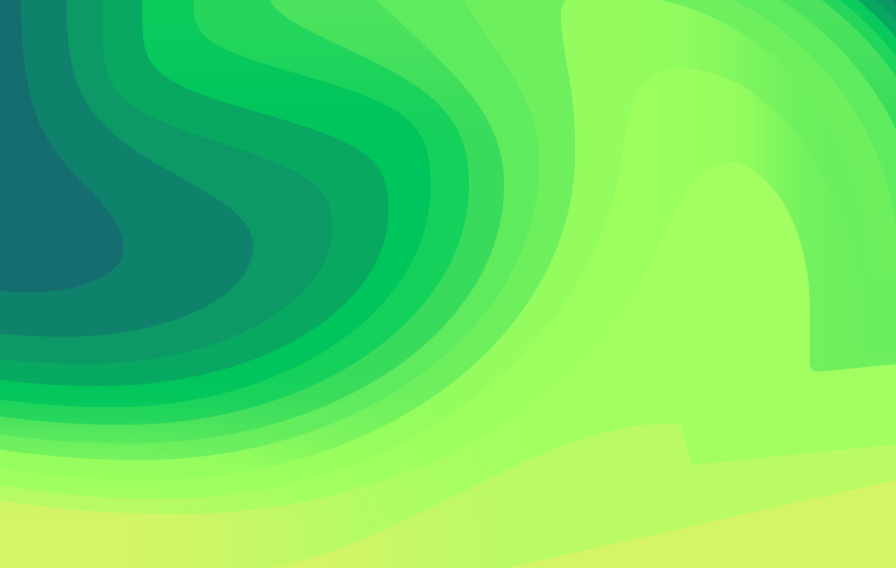
Write a WebGL 2 fragment shader that draws this background.

```glsl
#version 300 es
precision highp float;
// Nested, flowing colour bands from deep teal through green to lime and yellow.

#define CANVAS vec2(768.0, 484.0)  // design units, y measured downwards
#define BOTTOM_RATIO 0.26          // lowest point of a lobe relative to its tip
#define LEFT_FLATTEN 0.75          // flattening of lobes beyond their lowest point
#define RING_STEP 25.0             // spacing of outer rings, upper right
#define RING_STEP_TIGHT 12.0       // spacing of the darkest rings
#define FLOOR_SLOPE 0.1            // tilt of the ledges at the right
#define WARMTH 2.0                 // yellow shift at the lower left

uniform vec2 u_resolution;
out vec4 fragColor;

const int BANDS = 11;

// Lobe: x at the top, tip x, tip y, lowest y
const vec4 LOBE[BANDS] = vec4[](
  vec4(18, 106, 212, 249), vec4(57, 217, 210, 287), vec4(88, 285, 193, 310),
  vec4(122, 333, 180, 329), vec4(166, 369, 160, 347), vec4(232, 402, 158, 362),
  vec4(322, 432, 158, 378), vec4(398, 462, 140, 392), vec4(480, 493, 130, 409),
  vec4(538, 536, 95, 425), vec4(585, 585, 110, 438));

// Lobe shoulder: power and delay of the S-curve
const vec2 SHOULDER[BANDS] = vec2[](
  vec2(1.6, 5.8), vec2(2.0, 4.2), vec2(4.0, 1.1), vec2(4.0, 0.41),
  vec2(3.0, 0.21), vec2(1.5, 0.4), vec2(0.9, 0.8), vec2(1.0, 0.87),
  vec2(1.5, 1.0), vec2(1.0, 1.0), vec2(1.0, 1.0));

// Hump: centre, half width, height
const vec4 HUMP[3] = vec4[](
  vec4(520, 230, 226, 235), vec4(580, 300, 160, 242), vec4(618, 262, 76, 125));
const vec2 LEDGE[3] = vec2[](vec2(746, 235), vec2(740, 304), vec2(690, 318));

const vec3 PALETTE[14] = vec3[](
  vec3(0.08, 0.43, 0.44), vec3(0.06, 0.51, 0.42), vec3(0.05, 0.60, 0.40),
  vec3(0.03, 0.66, 0.38), vec3(0.00, 0.77, 0.36), vec3(0.08, 0.82, 0.36),
  vec3(0.22, 0.86, 0.36), vec3(0.37, 0.92, 0.37), vec3(0.43, 0.94, 0.37),
  vec3(0.58, 0.99, 0.37), vec3(0.61, 1.00, 0.37), vec3(0.64, 1.00, 0.38),
  vec3(0.73, 0.98, 0.39), vec3(0.83, 0.96, 0.40));

float smoothMin(float a, float b, float k) {
  float h = max(k - abs(a - b), 0.0) / k;
  return min(a, b) - 0.25 * k * h * h;
}

// Coverage of the negative side, one pixel soft
float coverage(float d) {
  return 1.0 - smoothstep(-0.7, 0.7, d / max(fwidth(d), 1e-4));
}

// Left lobe: S-curve above the tip, elliptic arc below it
float lobe(vec2 p, int i) {
  vec4 l = LOBE[i];
  float u = clamp(p.y / l.z, 0.0, 1.0);
  float rise = pow(u, SHOULDER[i].x);
  float s = rise / (rise + SHOULDER[i].y * (1.0 - u) * (1.0 - u));
  float upper = p.x - mix(l.x, l.y, s);
  float lowX = BOTTOM_RATIO * l.y;
  float radius = l.y - lowX;
  vec2 q = vec2((p.x - lowX) / radius, (p.y - l.z) / (l.w - l.z));
  q.x *= q.x < 0.0 ? LEFT_FLATTEN : 1.0;
  return p.y < l.z ? upper : (length(q) - 1.0) * radius;
}

// Region outside a hump and above the ledge to its right
float outsideHump(vec2 p, int i) {
  int k = max(i - 8, 0);
  vec4 h = HUMP[k];
  if (i < 8) {
    h.z += RING_STEP * float(min(8 - i, 3)) + RING_STEP_TIGHT * float(max(5 - i, 0));
    h.w = h.z / (0.96 + 0.001 * (h.z - HUMP[0].z));
  }
  vec2 q = vec2(max(p.x - h.x, 0.0), min(p.y - h.y, 0.0) * h.z / h.w);
  float ledge = p.y - LEDGE[k].y + FLOOR_SLOPE * (p.x - LEDGE[k].x);
  return -smoothMin(length(q) - h.z, -ledge, 9.0);
}

// Band colour, drifting along the palette across the canvas
vec3 bandColor(int i, vec2 p) {
  float t = float(i);
  t += WARMTH * smoothstep(310.0, 450.0, p.y) * (1.0 - smoothstep(80.0, 480.0, p.x));
  float cool = smoothstep(550.0, 720.0, p.x);
  if (i == 9) t -= 1.1 * cool;
  if (i == 10) t -= 2.0 * cool;
  if (i >= 4 && i <= 6) t += 0.5 * (1.0 - smoothstep(0.0, 120.0, p.y));
  t = clamp(t, 0.0, 13.0);
  int k = min(int(t), 12);
  return mix(PALETTE[k], PALETTE[k + 1], t - float(k));
}

void main() {
  vec2 uv = gl_FragCoord.xy / u_resolution;
  vec2 p = vec2(uv.x, 1.0 - uv.y) * CANVAS;

  // Warm slopes along the bottom
  float slope = p.y - 484.0 + 0.225 * (p.x - 435.0);
  vec3 color = mix(bandColor(13, p), bandColor(12, p), coverage(slope));
  float wave = 486.0 - 125.0 * smoothstep(200.0, 575.0, p.x);
  float shelf = 396.0 - FLOOR_SLOPE * (p.x - 595.0);
  float crest = mix(wave, shelf, smoothstep(582.0, 594.0, p.x));
  color = mix(color, bandColor(11, p), coverage(p.y - crest));

  // Nested bands, painted from light to dark
  for (int i = BANDS - 1; i >= 0; i--) {
    float d = smoothMin(lobe(p, i), outsideHump(p, i), i > 8 ? 50.0 : 20.0);
    color = mix(color, bandColor(i, p), coverage(d));
  }
  fragColor = vec4(color, 1.0);
}
```
